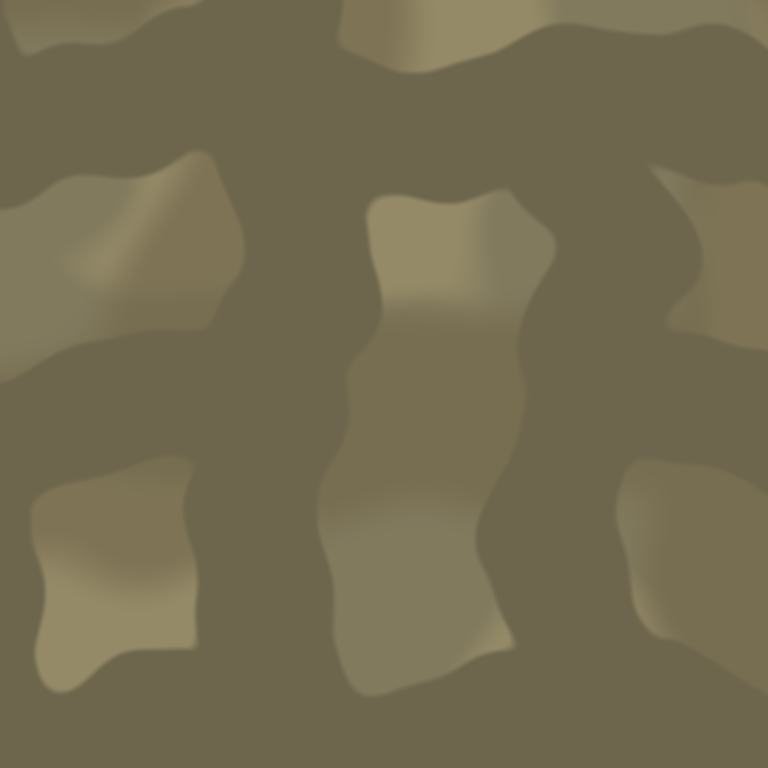
This background is drawn by a Shadertoy shader. Its source:

```glsl
vec2 hash22(vec2 p) {
    vec3 q = fract(p.xyx * vec3(0.1031, 0.1030, 0.0973));
    q += dot(q, q.yzx + 33.33);
    return fract((q.xx + q.yz) * q.zy);
}

float segmentDistance(vec2 p, vec2 a, vec2 b) {
    vec2 ab = b - a;
    float t = clamp(dot(p - a, ab) / dot(ab, ab), 0.0, 1.0);
    return length(p - a - ab * t);
}

float smoothMin(float a, float b, float k) {
    float h = max(k - abs(a - b), 0.0) / k;
    return min(a, b) - h * h * k * 0.25;
}

// Quarter-cell lattice point, nudged off the grid
vec2 strokePoint(vec2 key, float seed) {
    return key * 0.25 + 0.17 * (hash22(key + seed * 17.0 + 100.0) - 0.5);
}

// Distance to the centre lines of a wandering, broken network of strokes
float strokeDistance(vec2 p, float seed) {
    p += 0.08 * sin(p.yx * vec2(3.7, 4.3) + seed * 1.9);
    vec2 cell = floor(p);
    float d = 2.0;
    for (int j = -1; j <= 1; j++)
    for (int i = -1; i <= 1; i++) {
        vec2 node = cell + vec2(i, j);
        for (int axis = 0; axis < 2; axis++) {
            // One stroke in five is left out
            float gap = dot(node, vec2(2.0, 1.0)) + 2.0 * float(axis) + seed;
            if (mod(gap + 0.5, 5.0) < 1.0) continue;
            vec2 stride = axis == 0 ? vec2(1.0, 0.0) : vec2(0.0, 1.0);
            vec2 a = strokePoint(node * 4.0, seed);
            for (int k = 1; k <= 4; k++) {
                vec2 b = strokePoint(node * 4.0 + stride * float(k), seed);
                d = smoothMin(d, segmentDistance(p, a, b), 0.07);
                a = b;
            }
        }
    }
    return d;
}

// Stroke coverage; spacing, radius and softness are in canvas units
float paint(vec2 uv, float spacing, float radius, float softness, float seed) {
    float d = strokeDistance(uv / spacing, seed) * spacing - radius;
    return 1.0 - smoothstep(-softness, softness, d);
}

void mainImage(out vec4 fragColor, in vec2 fragCoord) {
    vec2 uv = fragCoord / iResolution.y;
    vec2 tilted = mat2(0.94, 0.34, -0.34, 0.94) * uv;

    // Broad translucent washes
    float greenWash = paint(tilted + vec2(0.31, 0.17), 0.75, 0.125, 0.026, 3.0);
    float brownWash = paint(uv + vec2(0.42, 0.28), 0.72, 0.120, 0.038, 6.0);
    vec3 color = vec3(0.580, 0.541, 0.406);
    color = mix(color, vec3(0.430, 0.408, 0.322), 0.48 * greenWash);
    color = mix(color, vec3(0.440, 0.398, 0.288), 0.62 * brownWash);

    // Crisp dark strokes
    float edge = max(0.005, 0.75 / iResolution.y);
    float darkStroke = paint(uv + vec2(0.03, 0.36), 0.40, 0.081, edge, 1.0);
    color = mix(color, vec3(0.428, 0.397, 0.300), darkStroke);

    fragColor = vec4(color, 1.0);
}
```
